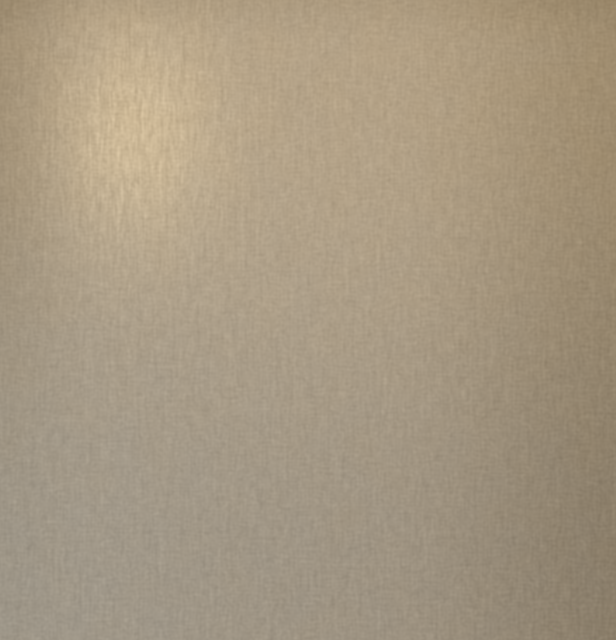
Give the GLSL for this texture, as a Shadertoy shader.

```glsl
// Draws softly lit beige woven cloth with a warm sheen at the upper left.

const vec3 UPPER_LEFT  = vec3(0.690, 0.622, 0.520);
const vec3 UPPER_RIGHT = vec3(0.685, 0.612, 0.500);
const vec3 LOWER_LEFT  = vec3(0.630, 0.600, 0.545);
const vec3 LOWER_RIGHT = vec3(0.605, 0.555, 0.480);
const vec3 SHEEN_COLOR = vec3(0.105, 0.092, 0.060);
const vec3 SHADE_COLOR = vec3(0.095, 0.095, 0.100);

// Random gradient with components in -1..1
vec2 randomGradient(vec2 cell) {
    vec3 q = fract(cell.xyx * vec3(0.1031, 0.1030, 0.0973));
    q += dot(q, q.yzx + 33.33);
    return 2.0 * fract((q.xx + q.yz) * q.zy) - 1.0;
}

float gradientNoise(vec2 p) {
    vec2 cell = floor(p);
    vec2 f = p - cell;
    vec2 s = f * f * f * (f * (f * 6.0 - 15.0) + 10.0);
    vec2 e = vec2(0.0, 1.0);
    float a = dot(randomGradient(cell), f);
    float b = dot(randomGradient(cell + e.yx), f - e.yx);
    float c = dot(randomGradient(cell + e.xy), f - e.xy);
    float d = dot(randomGradient(cell + e.yy), f - e.yy);
    return mix(mix(a, b, s.x), mix(c, d, s.x), s.y);
}

// Elongated soft spot of light
float softSpot(vec2 p, vec2 center, vec2 radius) {
    vec2 d = (p - center) / radius;
    return exp(-dot(d, d));
}

// Fibre layers: frequency sets the thread direction and size
float threads(vec2 p, vec2 frequency, float wobble) {
    p += wobble * vec2(gradientNoise(p * 23.0), gradientNoise(p * 23.0 + 71.0));
    return gradientNoise(p * frequency + 17.3);
}

float weave(vec2 p, float sheen) {
    float warp = threads(p, vec2(185.0, 42.0), 0.003);
    float longWarp = threads(p + 3.1, vec2(120.0, 13.0), 0.002);
    float weft = threads(p + 7.7, vec2(55.0, 190.0), 0.003);
    float grain = gradientNoise(p * 165.0 + 41.0);
    float mottle = gradientNoise(p * 62.0 + 9.0);
    float vertical = 0.030 * warp + 0.018 * longWarp;
    float horizontal = 0.026 * weft;
    return vertical * (1.0 + 1.5 * sheen) + horizontal
         + 0.030 * grain * (1.0 + 0.5 * sheen) + 0.012 * mottle;
}

// Broad lighting across the cloth
vec3 clothColor(vec2 uv, float sheen) {
    float rise = smoothstep(0.05, 0.95, uv.y);
    vec3 color = mix(mix(LOWER_LEFT, LOWER_RIGHT, uv.x),
                     mix(UPPER_LEFT, UPPER_RIGHT, uv.x), rise);
    float rightShade = smoothstep(0.62, 1.05, uv.x);
    float leftShade = smoothstep(0.18, -0.05, uv.x) * mix(0.25, 1.0, rise);
    float topShade = smoothstep(0.93, 1.03, uv.y);
    float middle = softSpot(uv, vec2(0.48, 0.68), vec2(0.42, 0.42));
    color -= SHADE_COLOR * (0.70 * rightShade + 0.75 * leftShade + 0.35 * topShade);
    return color + 0.025 * middle + SHEEN_COLOR * sheen;
}

void mainImage(out vec4 fragColor, in vec2 fragCoord) {
    vec2 uv = fragCoord / iResolution.xy;
    vec2 p = fragCoord / iResolution.y;

    float sheen = softSpot(uv, vec2(0.22, 0.79), vec2(0.13, 0.17));
    vec3 color = clothColor(uv, sheen);

    // Weave relief, with a faint warm and cool drift
    color += weave(p, sheen) * vec3(1.0, 0.98, 0.92);
    color += 0.010 * gradientNoise(p * 18.0 + 5.0) * vec3(0.6, 0.1, -0.7);

    fragColor = vec4(clamp(color, 0.0, 1.0), 1.0);
}
```
